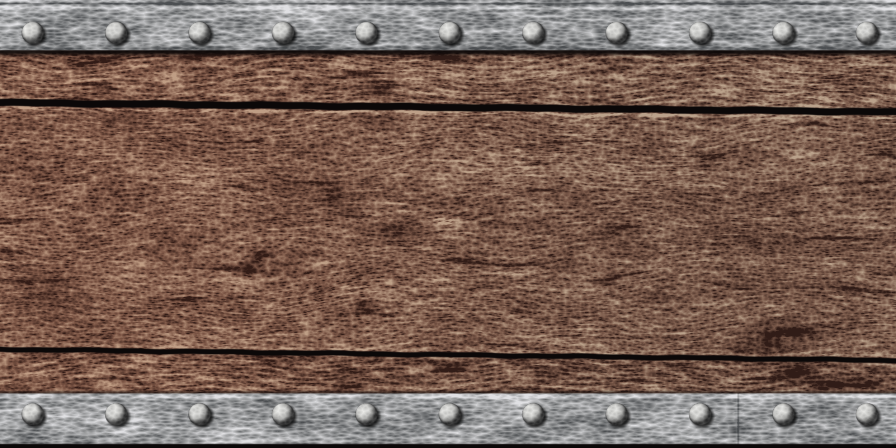
A WebGL 2 fragment shader for this texture:

```glsl
#version 300 es
precision highp float;
uniform vec2 u_resolution;
out vec4 fragColor;

const vec3 WOOD_DARK = vec3(0.19, 0.11, 0.09);
const vec3 WOOD_MID = vec3(0.475, 0.345, 0.285);
const vec3 WOOD_LIGHT = vec3(0.73, 0.63, 0.54);
const vec3 GAP_COLOR = vec3(0.045, 0.03, 0.03);
const vec3 METAL_DARK = vec3(0.30, 0.31, 0.32);
const vec3 METAL_MID = vec3(0.60, 0.605, 0.61);
const vec3 METAL_LIGHT = vec3(0.88, 0.88, 0.89);
const float TOP_PLATE_EDGE = 0.888;
const float BOTTOM_PLATE_EDGE = 0.122;
const float BOTTOM_PLATE_END = 0.009;
const float RIVET_FIRST = 0.073;
const float RIVET_STEP = 0.1862;
const float RIVET_RADIUS = 0.0245;
const vec2 RIVET_ROWS = vec2(0.0755, 0.927);
const float GRAIN_CONTRAST = 0.92;

// Stains: centre, radii; negative strengths lighten
const int STAIN_COUNT = 11;
const vec4 STAINS[STAIN_COUNT] = vec4[](
  vec4(0.25, 0.73, 0.09, 0.035), vec4(0.77, 0.56, 0.10, 0.06),
  vec4(0.89, 0.49, 0.05, 0.020), vec4(1.74, 0.245, 0.08, 0.04),
  vec4(0.85, 0.805, 0.05, 0.025), vec4(0.12, 0.35, 0.14, 0.04),
  vec4(1.77, 0.165, 0.05, 0.02), vec4(0.995, 0.508, 0.035, 0.008),
  vec4(1.65, 0.45, 0.35, 0.13), vec4(1.10, 0.66, 0.35, 0.07),
  vec4(0.70, 0.32, 0.30, 0.09));
const float STAIN_STRENGTH[STAIN_COUNT] = float[](
  0.20, 0.20, 0.34, 0.34, 0.34, 0.16, 0.34, -0.60, 0.09, -0.07, -0.06);

vec2 hash2(vec2 p) {
  vec3 q = fract(p.xyx * vec3(0.1031, 0.1030, 0.0973));
  q += dot(q, q.yzx + 33.33);
  return fract((q.xx + q.yz) * q.zy);
}

// Distance to the nearest scattered point, centred near zero
float cellular(vec2 p) {
  vec2 cell = floor(p), f = p - cell;
  float nearest = 4.0;
  for (int y = -1; y <= 1; y++)
    for (int x = -1; x <= 1; x++) {
      vec2 o = vec2(x, y);
      vec2 d = o + hash2(cell + o + 50.0) - f;
      nearest = min(nearest, dot(d, d));
    }
  return sqrt(nearest) - 0.47;
}

float band(float d, float halfWidth, float blur) {
  return 1.0 - smoothstep(halfWidth - blur, halfWidth + blur, abs(d));
}

vec3 ramp(vec3 low, vec3 mid, vec3 high, float t) {
  t = clamp(t, 0.0, 1.0);
  return t < 0.5 ? mix(low, mid, t * 2.0) : mix(mid, high, t * 2.0 - 1.0);
}

vec3 wood(vec2 p, float upperGap, float lowerGap) {
  // Layered sines bend the fibres, with a swirl at the knot
  vec2 knot = (p - vec2(0.60, 0.37)) / vec2(0.16, 0.07);
  float bend = 0.008 * sin(p.x * 7.0 + p.y * 15.0)
    + 0.004 * sin(p.x * 19.0 - p.y * 31.0) + 0.03 * exp(-dot(knot, knot));
  vec2 g = vec2(p.x, p.y + bend);
  float fibre = cellular(g * vec2(13.0, 105.0));
  float strand = cellular(g * vec2(38.0, 150.0) + 17.0);
  float pore = cellular(p * vec2(95.0, 125.0) + 41.0);
  float patches = cellular(g * vec2(4.5, 13.0) + 7.0);
  float crack = cellular(g * vec2(5.0, 48.0) + 71.0);
  float hatch = cellular(p * vec2(45.0, 14.0) + 23.0);
  float outer = max(step(0.0, upperGap), step(lowerGap, 0.0));
  float tone = 0.57 + GRAIN_CONTRAST * (0.45 * fibre + 0.45 * strand + 0.5 * pore + 0.30 * patches);
  tone += outer * 0.35 * fibre;
  tone -= 0.40 * smoothstep(0.22, 0.46, crack);
  // Short dark pits and pale raised fibres
  tone -= 0.20 * (1.0 - smoothstep(-0.42, -0.22, strand));
  tone += 0.22 * (1.0 - smoothstep(-0.44, -0.30, crack));
  tone += 0.05 * step(0.0, upperGap) - 0.07 * step(lowerGap, 0.0);

  for (int i = 0; i < STAIN_COUNT; i++) {
    vec2 d = (p - STAINS[i].xy) / STAINS[i].zw;
    tone -= STAIN_STRENGTH[i] * exp(-dot(d, d)) * (1.0 + 1.6 * strand + 1.8 * hatch);
  }
  // Worn plank edges beside the gaps
  tone += (0.38 + 0.9 * fibre) * band(upperGap + 0.013, 0.004, 0.004);
  tone += 0.18 * band(lowerGap - 0.010, 0.003, 0.004);
  tone -= 0.22 * (1.0 - smoothstep(0.0, 0.035, TOP_PLATE_EDGE - p.y));
  vec3 color = ramp(WOOD_DARK, WOOD_MID, WOOD_LIGHT, tone);
  return color * mix(vec3(1.03, 0.98, 0.96), vec3(1.0, 1.01, 1.01), smoothstep(0.2, 1.6, p.x));
}

vec3 metal(vec2 p) {
  float brushed = cellular(p * vec2(14.0, 115.0) + 5.0);
  float scratch = cellular(p * vec2(50.0, 140.0) + 29.0);
  float cloud = cellular(p * vec2(6.0, 15.0) + 61.0);
  float tone = 0.55 + 0.50 * brushed + 0.58 * scratch + 0.45 * cloud;
  // Bright bevels, dark outer line and one seam
  tone += 0.30 * band(p.y - BOTTOM_PLATE_EDGE + 0.007, 0.004, 0.003);
  tone += 0.25 * band(p.y - 0.982, 0.004, 0.004);
  tone -= 0.45 * band(p.y - 0.992, 0.002, 0.002);
  tone -= 0.30 * band(p.y - TOP_PLATE_EDGE - 0.004, 0.004, 0.004);
  tone -= 0.30 * band(p.x - 1.648, 0.002, 0.002) * step(p.y, 0.5);
  return ramp(METAL_DARK, METAL_MID, METAL_LIGHT, tone);
}

vec3 addRivet(vec3 base, vec2 p, float px) {
  float column = floor((p.x - RIVET_FIRST) / RIVET_STEP + 0.5);
  vec2 center = vec2(RIVET_FIRST + column * RIVET_STEP, p.y < 0.5 ? RIVET_ROWS.x : RIVET_ROWS.y);
  vec2 d = (p - center) / RIVET_RADIUS;
  float shadow = 1.0 - smoothstep(0.80, 1.25, length(d - vec2(0.20, -0.20)));
  base *= 1.0 - 0.75 * shadow;
  // Domed head lit from the upper left
  vec3 normal = vec3(d, sqrt(max(0.0, 1.0 - dot(d, d))));
  float light = max(0.0, dot(normal, normalize(vec3(-0.35, 0.4, 0.85))));
  float wear = 0.25 * cellular(p * vec2(90.0, 110.0));
  vec3 head = mix(vec3(0.22), vec3(0.84, 0.84, 0.83), smoothstep(0.1, 0.95, light) + wear);
  float edge = px / RIVET_RADIUS;
  return mix(base, head, 1.0 - smoothstep(1.0 - edge, 1.0 + edge, length(d)));
}

void main() {
  vec2 p = gl_FragCoord.xy / u_resolution * vec2(2.0, 1.0);
  float px = 1.0 / u_resolution.y;
  float ripple = 0.0008 * sin(p.x * 23.0) + 0.0006 * sin(p.x * 57.0);
  float upperGap = p.y - (0.771 - 0.0105 * p.x + ripple);
  float lowerGap = p.y - (0.2205 - 0.0125 * p.x - ripple);
  vec3 color = wood(p, upperGap, lowerGap);
  color = mix(color, GAP_COLOR, band(upperGap, 0.0080, px));
  color = mix(color, GAP_COLOR, band(lowerGap, 0.0058, px));

  // Shadow lines where the plates meet the planks
  color = mix(color, GAP_COLOR, 0.9 * smoothstep(TOP_PLATE_EDGE - 0.016, TOP_PLATE_EDGE - 0.004, p.y));
  color = mix(color, GAP_COLOR, 0.5 * band(p.y - BOTTOM_PLATE_EDGE, 0.005, 0.003));
  float plate = smoothstep(-px, px, p.y - TOP_PLATE_EDGE)
    + smoothstep(-px, px, BOTTOM_PLATE_EDGE - p.y);
  color = mix(color, addRivet(metal(p), p, px), plate);
  color = mix(color, GAP_COLOR, 1.0 - smoothstep(-px, px, p.y - BOTTOM_PLATE_END));
  fragColor = vec4(color, 1.0);
}
```
